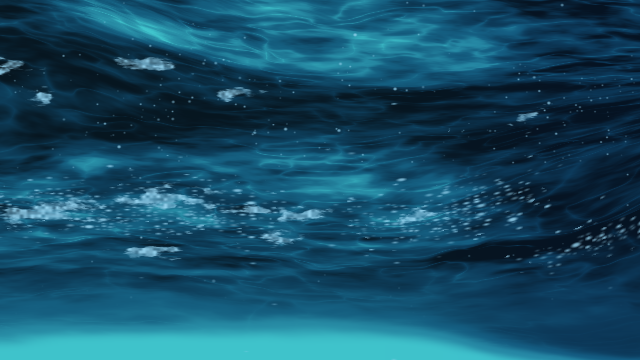
Reproduce this texture procedurally as a Shadertoy shader.

```glsl
// Underside of a rolling sea: a dark trough between teal swells over a cyan glow.
// Soft light pools set the tone, stretched noise along curved flow lines adds
// ripples, and hashed cells scatter foam, glints and bubbles.

float hash(vec2 p) {
    vec3 h = fract(vec3(p.xyx) * 0.1031);
    h += dot(h, h.yzx + 33.33);
    return fract((h.x + h.y) * h.z);
}

float noise(vec2 p) {
    vec2 i = floor(p), f = fract(p);
    f = f * f * (3.0 - 2.0 * f);
    return mix(mix(hash(i), hash(i + vec2(1, 0)), f.x),
               mix(hash(i + vec2(0, 1)), hash(i + vec2(1, 1)), f.x), f.y);
}

float fbm(vec2 p) {
    float sum = 0.0, gain = 0.53;
    for (int i = 0; i < 4; i++) {
        sum += gain * noise(p);
        p = mat2(1.9, 0.35, -0.1, 2.1) * p + 7.3;
        gain *= 0.5;
    }
    return sum;
}

// Soft elliptical light, sheared by a slope
float pool(vec2 p, vec2 centre, vec2 radius, float slope) {
    vec2 d = p - centre;
    d.y -= slope * d.x;
    d /= radius;
    return exp(-dot(d, d));
}

// Straightens the bowl on the right and the falling swell at upper left
vec2 flowSpace(vec2 p) {
    float bowl = max(p.x - 0.9, 0.0);
    float lift = 0.25 * bowl * bowl * smoothstep(0.0, 0.6, p.y) * (1.0 - smoothstep(0.55, 0.95, p.y));
    float slide = 0.16 * exp(-5.0 * p.x * p.x) * smoothstep(0.5, 0.95, p.y);
    return vec2(p.x, p.y - lift - slide);
}

// One jittered droplet per cell, kept by chance, with varied brightness
float scatter(vec2 p, vec2 cells, float chance, vec2 size, float px) {
    vec2 id = floor(p * cells);
    vec2 jitter = 0.3 + 0.4 * vec2(hash(id + 3.7), hash(id + 19.1));
    vec2 d = (fract(p * cells) - jitter) / cells;
    float vary = hash(id + 41.3);
    float dist = (length(d / size) - mix(0.4, 1.0, vary)) * size.y;
    return step(hash(id + 71.9), chance) * (1.0 - smoothstep(-px, px, dist)) * mix(0.35, 1.0, vary * vary);
}

// Broken clusters of froth: centre, half width, half height
float foam(vec2 p) {
    vec4 patches[12] = vec4[12](
        vec4(0.03, 0.815, 0.06, 0.018), vec4(0.43, 0.825, 0.07, 0.014),
        vec4(0.115, 0.735, 0.03, 0.016), vec4(0.66, 0.738, 0.04, 0.013),
        vec4(1.48, 0.685, 0.055, 0.010), vec4(0.10, 0.41, 0.15, 0.028),
        vec4(0.44, 0.445, 0.13, 0.022), vec4(0.845, 0.403, 0.06, 0.018),
        vec4(0.765, 0.34, 0.05, 0.017), vec4(1.19, 0.405, 0.065, 0.012),
        vec4(0.42, 0.305, 0.08, 0.014), vec4(0.70, 0.42, 0.05, 0.011));
    float grain = fbm(p * vec2(24.0, 75.0)) - 0.5, froth = 0.0;
    for (int i = 0; i < 12; i++) {
        vec2 d = p - patches[i].xy;
        d.y -= 0.35 * smoothstep(0.9, 1.5, patches[i].x) * d.x;
        float edge = length(d / patches[i].zw) + 3.6 * grain;
        froth = max(froth, 1.0 - smoothstep(0.2, 1.15, edge));
    }
    return froth * mix(0.35, 1.0, noise(p * vec2(100.0, 130.0)));
}

vec3 seaColour(float tone) {
    vec3 c = mix(vec3(0.025, 0.085, 0.125), vec3(0.05, 0.235, 0.345), smoothstep(0.0, 0.29, tone));
    c = mix(c, vec3(0.08, 0.37, 0.50), smoothstep(0.25, 0.50, tone));
    c = mix(c, vec3(0.15, 0.54, 0.64), smoothstep(0.48, 0.72, tone));
    return mix(c, vec3(0.25, 0.77, 0.80), smoothstep(0.70, 1.0, tone));
}

void mainImage(out vec4 fragColor, in vec2 fragCoord) {
    float px = 1.0 / iResolution.y;
    vec2 p = fragCoord * px;
    vec2 flow = flowSpace(p);
    float sway = fbm(flow * vec2(2.2, 5.0)) - 0.5;
    float right = smoothstep(0.95, 1.7, p.x);

    // Broad light
    float tone = 0.38 - 0.15 * right;
    tone += 0.16 * pool(p, vec2(0.95, 0.93), vec2(0.50, 0.13), -0.05);
    tone += 0.24 * pool(p, vec2(0.36, 0.94), vec2(0.24, 0.045), -0.28);
    tone -= 0.25 * pool(p, vec2(0.0, 0.98), vec2(0.22, 0.10), -0.3);
    tone += 0.24 * pool(p, vec2(0.50, 0.555), vec2(0.38, 0.028), 0.03);
    tone += 0.08 * pool(p, vec2(0.85, 0.47), vec2(0.40, 0.04), -0.06);
    tone -= 0.12 * pool(p, vec2(0.35, 0.28), vec2(0.80, 0.07), 0.0);
    tone -= 0.12 * pool(p, vec2(1.50, 0.33), vec2(0.45, 0.13), 0.2);
    tone += 0.14 * pool(p, vec2(0.65, 0.245 + 0.06 * sway), vec2(0.50, 0.009), -0.03);
    tone += 0.15 * pool(p, vec2(0.55, 0.12), vec2(0.85, 0.055), 0.0);

    // Dark trough
    float y = p.y + 0.12 * sway;
    float crest = 0.785 + 0.15 * exp(-5.0 * p.x * p.x);
    float base = 0.585 - 0.32 * smoothstep(1.05, 1.8, p.x);
    float trough = smoothstep(base - 0.05, base + 0.05, y) * (1.0 - smoothstep(crest - 0.05, crest + 0.06, y));
    tone = mix(tone, 0.09, 0.88 * trough);

    // Ripples at three scales, calmer towards the hazy floor
    float broad = fbm(flow * vec2(2.5, 18.0) + vec2(0.0, 3.0 * sway)) - 0.5;
    float streak = fbm(flow * vec2(9.0, 50.0) + vec2(0.0, 4.0 * sway)) - 0.5;
    float ridge = 1.0 - abs(2.0 * noise(flow * vec2(7.0, 46.0) + 5.0 * vec2(sway, broad)) - 1.0);
    float calm = smoothstep(0.08, 0.40, p.y);
    float ripple = 0.55 * broad + 0.60 * streak + 0.22 * (pow(ridge, 4.0) - 0.28);
    tone += ripple * mix(0.15, 1.0, calm) * (1.0 - 0.48 * trough);

    // Cyan floor
    float horizon = 0.085 - 0.10 * smoothstep(1.1, 1.75, p.x) + 0.05 * sway;
    tone = mix(tone, 0.97, 1.0 - smoothstep(horizon - 0.05, horizon + 0.05, p.y));
    vec3 colour = seaColour(clamp(tone, 0.0, 1.0));
    colour += vec3(-0.004, -0.012, 0.008) * right;

    // Foam, clustered glints and bubbles
    float clump = smoothstep(0.35, 0.7, noise(p * vec2(7.0, 16.0)));
    float gleam = clump * pool(p, vec2(0.40, 0.41), vec2(0.65, 0.07), 0.0)
                + clump * pool(p, vec2(1.25, 0.42), vec2(0.25, 0.06), 0.2)
                + 1.6 * pool(p, vec2(1.66, 0.335), vec2(0.13, 0.035), 0.3);
    float spray = clump * smoothstep(0.5, 0.65, p.y) * (1.0 - smoothstep(0.78, 0.9, p.y));
    float light = foam(p);
    for (int i = 0; i < 3; i++) {
        float k = 1.0 + 0.6 * float(i);
        light = max(light, 0.9 * scatter(flow + 0.37 * k, vec2(22.0, 60.0) * k, 0.45 * gleam, vec2(0.012, 0.004) / k, px));
        light = max(light, 0.8 * scatter(p + 0.23 * k, vec2(26.0) * k, 0.012 + 0.12 * spray, vec2(0.0045, 0.0038) / k, px) * calm);
    }
    colour = mix(colour, vec3(0.58, 0.82, 0.93), light);
    fragColor = vec4(colour, 1.0);
}
```
